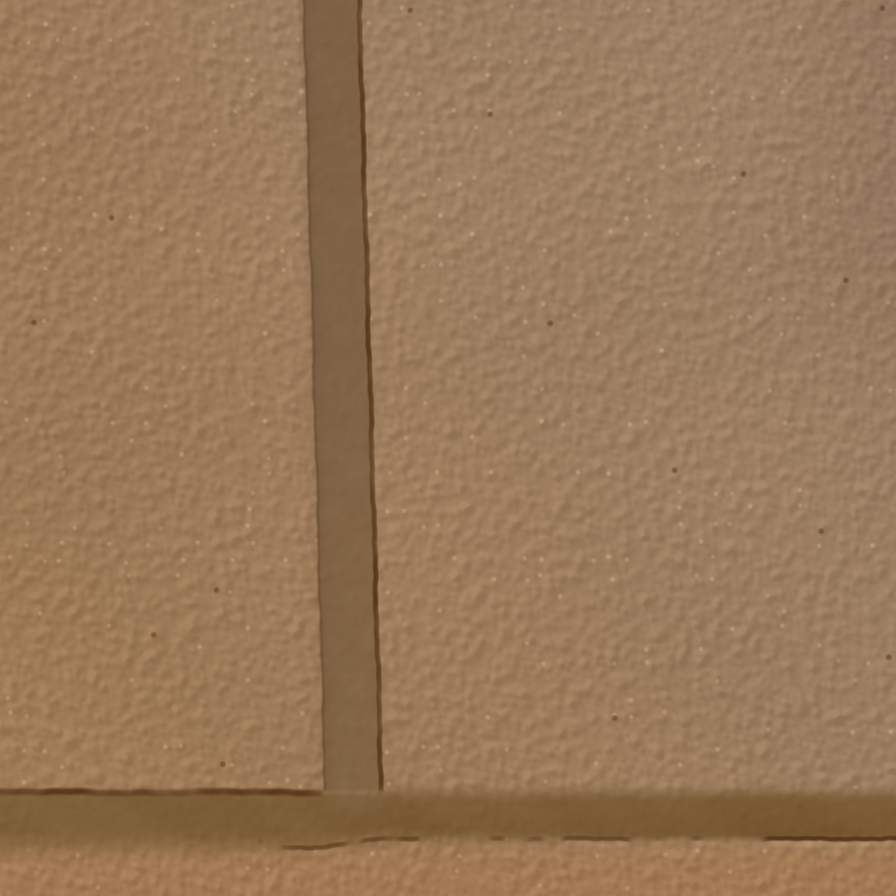
Reproduce this texture procedurally as a Shadertoy shader.

```glsl
vec2 hash2(vec2 p) {
    vec3 q = fract(p.xyx * vec3(0.1031, 0.1030, 0.0973));
    q += dot(q, q.yzx + 33.33);
    return fract((q.xx + q.yz) * q.zy);
}

// Sum of soft round grains, one per cell
float grains(vec2 p) {
    vec2 cell = floor(p);
    float height = 0.0;
    for (int y = -1; y <= 1; y++)
    for (int x = -1; x <= 1; x++) {
        vec2 id = cell + vec2(x, y);
        vec2 d = p - id - hash2(id);
        height += hash2(id + 71.0).x * exp(-5.0 * dot(d, d));
    }
    return height;
}

float plaster(vec2 p) {
    return grains(p * 75.0) + 0.6 * grains(p * 132.0 + 19.0);
}

// Sparse round specks, each inside its own cell
float specks(vec2 p, float share) {
    vec2 id = floor(p);
    vec2 center = 0.3 + 0.4 * hash2(id + 5.0);
    float present = step(1.0 - share, hash2(id + 140.0).y);
    return present * (1.0 - smoothstep(0.06, 0.2, length(fract(p) - center)));
}

float waves(float t) {
    return (sin(t * 31.0) + 0.6 * sin(t * 83.0 + 1.0) + 0.5 * sin(t * 197.0 + 2.0)) / 2.1;
}

float line(float d, float halfWidth, float blur) {
    return 1.0 - smoothstep(halfWidth - blur, halfWidth + blur, abs(d));
}

void mainImage(out vec4 fragColor, in vec2 fragCoord) {
    vec2 uv = fragCoord / iResolution.xy;
    float blur = max(0.0015, 0.8 / iResolution.y);
    vec3 dirt = vec3(0.31, 0.19, 0.08);

    // Tile face: warm at lower left, greyer at upper right
    vec3 color = mix(vec3(0.615, 0.475, 0.335), vec3(0.615, 0.50, 0.395),
                     smoothstep(0.1, 1.3, uv.x * 0.8 + uv.y * 0.6));
    color *= 1.0 + 0.015 * sin(uv.x * 7.0 + 2.0 * sin(uv.y * 5.0)) * sin(uv.y * 9.0 + uv.x * 3.0);
    color *= 1.0 - 0.1 * smoothstep(0.75, 1.1, uv.x) * smoothstep(0.2, 0.9, uv.y);
    color = mix(color, vec3(0.635, 0.475, 0.325), 1.0 - smoothstep(0.03, 0.08, uv.y));

    // Raised grain lit from the upper left
    vec2 toLight = vec2(-0.0022, 0.0026);
    float relief = plaster(uv - toLight) - plaster(uv + toLight);
    color += 0.055 * clamp(relief, -0.8, 0.8) * vec3(1.0, 0.95, 0.85);
    color += 0.08 * specks(uv * 52.0, 0.12);
    color = mix(color, dirt, 0.5 * specks(uv * 43.0 + 31.0, 0.012));

    // Slanted upright joint
    float wobble = 0.0012 * waves(uv.y);
    float left = mix(0.366, 0.339, uv.y) + wobble;
    float right = mix(0.429, 0.401, uv.y) + 0.0012 * waves(uv.y * 1.3 + 4.0);
    float above = smoothstep(0.113, 0.121, uv.y);
    float upright = smoothstep(left - blur, left + blur, uv.x)
                  * (1.0 - smoothstep(right - blur, right + blur, uv.x)) * above;
    vec3 grout = mix(vec3(0.515, 0.40, 0.27), vec3(0.50, 0.385, 0.275), uv.y);
    grout += 0.012 * (grains(uv * 38.0) - 0.45) + 0.01 * relief;
    color = mix(color, grout, upright);

    // Dirt along both sides of the upright joint
    float stain = 0.72 + 0.2 * waves(uv.y * 0.8 + 2.0);
    color = mix(color, dirt, above * stain * line(uv.x - right, 0.0027, blur));
    color = mix(color, dirt, above * 0.3 * line(uv.x - left, 0.0014, blur));
    color *= 1.0 - 0.08 * above * exp(-abs(uv.x - left) * 150.0);

    // Level joint: soft below on the left, soft above on the right
    float side = smoothstep(0.34, 0.44, uv.x);
    float topEdge = 0.116 + 0.0015 * waves(uv.x);
    float bottomEdge = mix(0.054, 0.064, side) + 0.001 * waves(uv.x * 1.7 + 3.0);
    float topBlur = mix(0.004, 0.011, side);
    float bottomBlur = mix(0.021, 0.006, smoothstep(0.25, 0.75, uv.x));
    float level = smoothstep(bottomEdge - bottomBlur, bottomEdge + bottomBlur, uv.y)
                * (1.0 - smoothstep(topEdge - topBlur, topEdge + topBlur, uv.y));
    float depth = clamp((topEdge - uv.y) / 0.055, 0.0, 1.0);
    vec3 bed = mix(vec3(0.49, 0.37, 0.225), vec3(0.465, 0.34, 0.195), depth * side);
    bed += 0.012 * relief + 0.015 * waves(uv.x * 0.35 + uv.y * 0.5);
    float crossing = line(uv.x - 0.395, 0.028, 0.018) * smoothstep(0.085, 0.115, uv.y);
    bed = mix(bed, grout, 0.7 * crossing);
    color = mix(color, bed, level);

    // Shadow under the left tile, broken crack above the lower tile
    float shade = (0.65 + 0.3 * waves(uv.x * 0.9 + 1.0)) * (1.0 - smoothstep(0.355, 0.365, uv.x));
    color = mix(color, dirt, shade * line(uv.y - topEdge, 0.0035, 0.0025));
    float broken = smoothstep(-0.15, 0.3, waves(uv.x * 0.7 + 0.6));
    float crack = max(broken * 0.55 * smoothstep(0.3, 0.33, uv.x), smoothstep(0.845, 0.86, uv.x) * 0.85);
    color = mix(color, dirt, crack * line(uv.y - bottomEdge, 0.0025, blur));
    color += 0.04 * line(uv.y - bottomEdge + 0.006, 0.003, 0.002) * crack;

    fragColor = vec4(clamp(color, 0.0, 1.0), 1.0);
}
```
